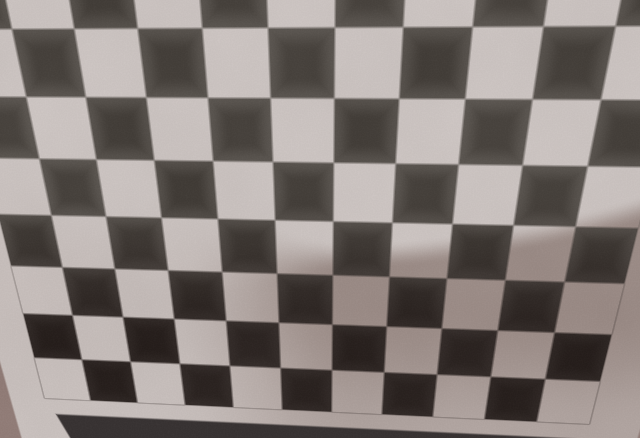
Give the GLSL for this pattern, as a Shadertoy shader.

```glsl
// A printed checkerboard sheet seen at a slant, with a soft shadow low on its right side.
// An inverse homography maps the canvas to board cells; folded square waves
// make the checks, and layered sines and fine cellular grain give the wear.

// Board placement: canvas units are heights, origin at the centre; cells are one unit.
const vec2 BOARD_ORIGIN = vec2(0.0304, -0.0057);
const mat2 BOARD_AXES = mat2(0.1339, -0.0029, 0.0011, 0.1281);
const vec2 PERSPECTIVE = vec2(-0.008, -0.044);
const vec2 PRINT_MIN = vec2(-6.0, -4.0);
const vec2 PRINT_MAX = vec2(5.0, 8.0);
const vec2 SHEET_SIDES = vec2(-6.75, 5.95);
const float EDGE_SOFT = 0.012;

// Colours
const vec3 PAPER = vec3(0.79, 0.76, 0.75);
const vec3 PAPER_SHADE = vec3(0.60, 0.54, 0.52);
const vec3 INK = vec3(0.27, 0.25, 0.23);
const vec3 INK_SHADE = vec3(0.16, 0.13, 0.12);
const vec3 TABLE = vec3(0.56, 0.48, 0.46);
const vec3 STRIP = vec3(0.22, 0.20, 0.20);

// Wear and lamp tuning
const float INK_LIFT = 0.075;
const float MOTTLE = 0.012;
const float GRAIN = 0.018;
const float GRAIN_SCALE = 260.0;
const vec2 STRIP_CORNER = vec2(-0.601, -0.4468);

vec2 hash2(vec2 p) {
    vec3 q = fract(p.xyx * vec3(0.1031, 0.1030, 0.0973));
    q += dot(q, q.yzx + 33.33);
    return fract((q.xx + q.yz) * q.zy);
}

// Distance to the nearest scattered point
float cellNoise(vec2 p) {
    vec2 id = floor(p), f = fract(p);
    float nearest = 2.0;
    for (int y = -1; y <= 1; y++)
        for (int x = -1; x <= 1; x++) {
            vec2 o = vec2(x, y);
            nearest = min(nearest, length(o + hash2(id + o + 400.0) - f));
        }
    return nearest;
}

float layeredSines(vec2 p) {
    float sum = 0.0, amp = 0.5;
    for (int i = 0; i < 4; i++) {
        sum += amp * sin(p.x + 1.3 * sin(p.y)) * cos(p.y * 0.9 + p.x * 0.4);
        p = mat2(1.6, 1.2, -1.2, 1.6) * p + 1.7;
        amp *= 0.55;
    }
    return sum;
}

// Solves (axes - q * perspective^T) * cell = q
vec2 canvasToBoard(vec2 p) {
    vec2 q = p - BOARD_ORIGIN;
    return inverse(BOARD_AXES - outerProduct(q, PERSPECTIVE)) * q;
}

// Smoothed square wave of period two: +1 on [0,1], -1 on [1,2]
vec2 squareWave(vec2 x, vec2 soft) {
    vec2 d = 0.5 - abs(mod(x + 0.5, 2.0) - 1.0);
    return clamp(d / soft, -1.0, 1.0);
}

void mainImage(out vec4 fragColor, in vec2 fragCoord) {
    vec2 p = (fragCoord - 0.5 * iResolution.xy) / iResolution.y;
    float pixel = 1.0 / iResolution.y;
    vec2 cell = canvasToBoard(p);
    vec2 soft = EDGE_SOFT + 0.6 * fwidth(cell);

    // Checks, limited to the printed area
    vec2 wave = squareWave(cell, soft);
    vec2 inside = smoothstep(-soft, soft, cell - PRINT_MIN)
                * smoothstep(-soft, soft, PRINT_MAX - cell);
    float ink = (0.5 - 0.5 * wave.x * wave.y) * inside.x * inside.y;

    // Shadow: crisp on the right, dissolving to the left and thinning downward
    float side = smoothstep(-0.38, 0.08, p.x);
    float shadowEdge = -0.085 + 0.2 * p.x * p.x;
    float blur = mix(0.14, 0.032, side);
    float shadow = 1.0 - smoothstep(shadowEdge - blur, shadowEdge + blur, p.y);
    shadow *= mix(0.12, 1.0, side) * mix(0.55, 1.0, smoothstep(-0.5, -0.2, p.y));

    // Paper and ink tones; ink is paler toward the rim of each check
    float mottle = layeredSines(p * 9.0);
    vec3 paper = mix(PAPER, PAPER_SHADE, shadow) + MOTTLE * mottle;
    vec2 fromCentre = abs(fract(cell) - 0.5) * 2.0;
    float rim = smoothstep(0.35, 1.0, max(fromCentre.x, fromCentre.y));
    float lit = smoothstep(-0.3, 0.08, p.y);
    float cellTone = hash2(floor(cell) + 50.0).x - 0.5;
    vec3 inkTone = mix(INK_SHADE, INK, lit) + 0.02 * cellTone
                 + INK_LIFT * rim * mix(0.4, 1.0, lit) + MOTTLE * mottle;
    vec3 color = mix(paper, inkTone, ink);

    // Sheet sides over the table
    float sheet = smoothstep(-soft.x, soft.x, cell.x - SHEET_SIDES.x)
                * smoothstep(-soft.x, soft.x, SHEET_SIDES.y - cell.x);
    color = mix(TABLE + MOTTLE * mottle, color, sheet);

    // Dark strip along the lower edge
    vec2 s = p - STRIP_CORNER;
    float stripDist = max(s.y + 0.047 * s.x, -s.x - 0.6 * s.y);
    color = mix(color, STRIP, 1.0 - smoothstep(-pixel, pixel + 0.002, stripDist));

    // Fine grain
    color += GRAIN * (cellNoise(p * GRAIN_SCALE) - 0.45);
    fragColor = vec4(clamp(color, 0.0, 1.0), 1.0);
}
```
